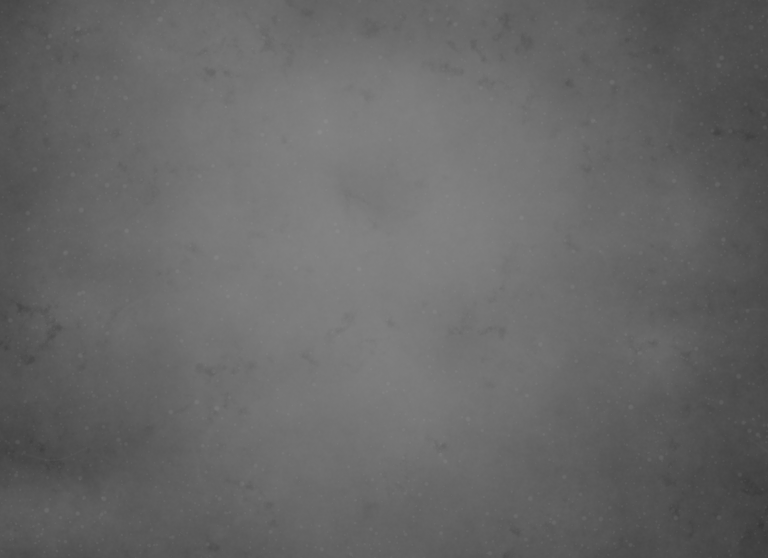
Reproduce this background procedurally as a WebGL 1 fragment shader.

```glsl
precision highp float;
uniform vec2 u_resolution;

#define GLOW_CENTER vec2(0.47, 0.59)
#define GLOW_FALLOFF vec2(5.5, 2.3)
#define EDGE_TONE 0.26
#define GLOW_GAIN 0.245
#define BLOTCH_GAIN 0.075
#define STAIN_GAIN 0.075
#define GRAIN_GAIN 0.030
#define SPECK_GAIN 0.075
#define CREASE_GAIN 0.022

vec2 hash2(vec2 p) {
  vec2 k = vec2(dot(p, vec2(127.1, 311.7)), dot(p, vec2(269.5, 183.3)));
  return fract(sin(k) * 43758.55);
}

float cornerSlope(vec2 cell, vec2 offset) {
  return dot(hash2(cell) * 2.0 - 1.0, offset);
}

float gradientNoise(vec2 p) {
  vec2 i = floor(p), f = fract(p);
  vec2 w = f * f * f * (f * (f * 6.0 - 15.0) + 10.0);
  vec2 x = vec2(1.0, 0.0), y = vec2(0.0, 1.0);
  float low = mix(cornerSlope(i, f), cornerSlope(i + x, f - x), w.x);
  float high = mix(cornerSlope(i + y, f - y), cornerSlope(i + 1.0, f - 1.0), w.x);
  return mix(low, high, w.y);
}

float fbm(vec2 p) {
  float sum = 0.0, gain = 0.6;
  for (int i = 0; i < 5; i++) {
    sum += gain * gradientNoise(p);
    p = mat2(1.6, 1.2, -1.2, 1.6) * p + 7.3;
    gain *= 0.58;
  }
  return sum;
}

// Soft elliptical spot, one at its center
float patchAt(vec2 uv, vec2 center, vec2 size) {
  vec2 d = (uv - center) / size;
  return exp(-dot(d, d));
}

// Jittered round flecks, one candidate per cell
float specks(vec2 p, float scale, float density) {
  vec2 q = p * scale, cell = floor(q);
  float sum = 0.0;
  for (int y = -1; y <= 1; y++) {
    for (int x = -1; x <= 1; x++) {
      vec2 id = cell + vec2(float(x), float(y));
      vec2 trait = hash2(id + 19.7);
      float radius = mix(0.12, 0.32, trait.y);
      float d = length(q - id - hash2(id));
      float fleck = 1.0 - smoothstep(radius * 0.3, radius, d);
      sum += fleck * step(trait.x, density) * (0.4 + 0.6 * trait.y);
    }
  }
  return sum;
}

void main() {
  vec2 uv = gl_FragCoord.xy / u_resolution;
  vec2 p = gl_FragCoord.xy / u_resolution.y;

  // Broad glow fading to the borders
  vec2 d = uv - GLOW_CENTER;
  float glow = exp(-pow(dot(d * d, GLOW_FALLOFF), 1.3));
  float tone = EDGE_TONE + GLOW_GAIN * glow;

  // Worn dark and light areas, with ragged outlines
  vec2 warp = vec2(fbm(p * 5.0), fbm(p * 5.0 + 31.0));
  vec2 w = uv + warp * 0.10;
  float dark = patchAt(w, vec2(0.43, 0.99), vec2(0.09, 0.08));
  dark += 0.7 * patchAt(w, vec2(0.59, 0.93), vec2(0.10, 0.08));
  dark += 0.6 * patchAt(w, vec2(0.50, 0.67), vec2(0.05, 0.06));
  dark += 0.6 * patchAt(w, vec2(0.33, 0.34), vec2(0.09, 0.06));
  dark += 0.6 * patchAt(w, vec2(0.10, 0.19), vec2(0.12, 0.07));
  dark += 0.5 * patchAt(w, vec2(0.61, 0.40), vec2(0.05, 0.06));
  dark += 0.5 * patchAt(w, vec2(0.74, 0.85), vec2(0.05, 0.06));
  float light = patchAt(w, vec2(0.04, 0.06), vec2(0.11, 0.08));
  light += 0.7 * patchAt(w, vec2(0.18, 0.94), vec2(0.10, 0.10));
  light += 0.8 * patchAt(w, vec2(0.87, 0.36), vec2(0.07, 0.07));
  light += 0.7 * patchAt(w, vec2(0.89, 0.58), vec2(0.06, 0.08));
  light += 0.5 * patchAt(w, vec2(0.10, 0.43), vec2(0.08, 0.06));
  tone += 0.055 * light - 0.05 * dark;

  // Plaster blotches and fine, broken stains
  float rough = mix(1.0, 0.45, glow);
  tone += BLOTCH_GAIN * fbm(p * 5.5 + 3.0) * rough;
  float stainArea = smoothstep(-0.08, 0.35, fbm(p * 6.0 + 47.0) + 0.25 * dark);
  float stain = smoothstep(0.0, 0.45, fbm(p * 28.0 + 11.0));
  tone -= STAIN_GAIN * stain * stainArea * mix(1.0, 0.7, glow);

  // Grain at two sizes
  float grain = fbm(p * 55.0 + 5.0) + 0.5 * gradientNoise(p * 160.0);
  tone += GRAIN_GAIN * grain * rough;

  // Faint creases along broken contours
  float contour = gradientNoise(p * 4.5 + 61.0) + 0.05 * gradientNoise(p * 18.0);
  float crease = 1.0 - smoothstep(0.0, 0.016, abs(contour));
  crease *= smoothstep(0.08, 0.35, gradientNoise(p * 7.0 + 83.0));
  tone += CREASE_GAIN * crease * (1.0 - glow);

  // Pale flecks, denser away from the glow
  float density = mix(0.34, 0.08, glow);
  float flecks = specks(p, 48.0, density * 0.6) + 0.7 * specks(p + 3.7, 90.0, density);
  tone += SPECK_GAIN * flecks * mix(0.7, 0.4, glow);

  gl_FragColor = vec4(vec3(clamp(tone, 0.0, 1.0)), 1.0);
}
```
